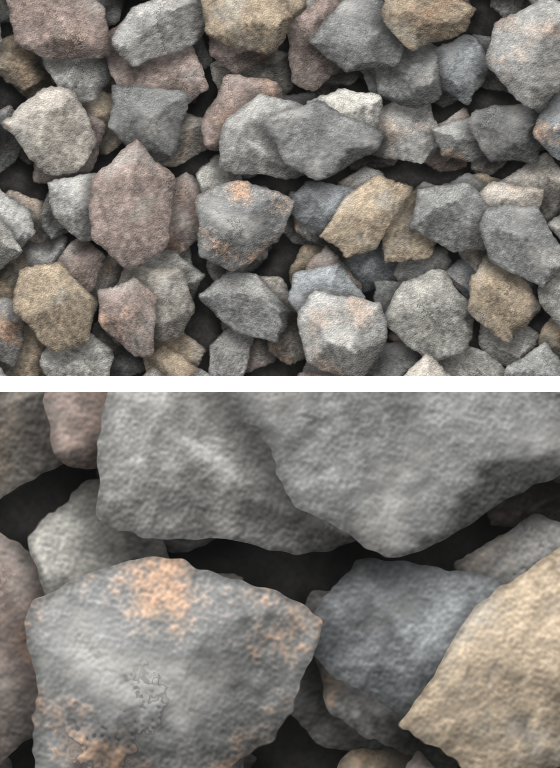
Top: the whole. Bottom: its middle third, enlarged.
A Shadertoy shader for this texture:

```glsl
// A heap of angular crushed stones in grey, tan and rust under soft light from above.

const int   LAYERS = 4;
const int   SIDES = 6;
const vec4  CELL_SIZE = vec4(0.18, 0.205, 0.23, 0.27);   // back layer to front, canvas heights
const vec4  PRESENCE = vec4(1.0, 0.95, 0.85, 0.6);
const vec4  LAYER_LIGHT = vec4(0.82, 0.94, 1.0, 1.04);
const vec3  LIGHT = vec3(-0.22, 0.67, 0.71);
const vec3  GAP = vec3(0.19, 0.185, 0.18);
const vec3  RUST = vec3(0.68, 0.53, 0.42);
const vec3  PALE = vec3(0.72, 0.71, 0.68);
const float HAZE = 0.035;
const float AMBIENT = 0.53;
const float DIFFUSE = 0.76;
const float SHADOW_STRENGTH = 0.55;
const float SHADOW_DROP = 0.12;
const float CORNER_SHARPNESS = 32.0;
const float FACET_SHARPNESS = 42.0;
const float GRAIN_SCALE = 14.0;
const float GRAIN_CONTRAST = 0.48;
const float BUMP_STRENGTH = 0.62;

const vec3 STONE_COLOURS[8] = vec3[8](
    vec3(0.51, 0.52, 0.525), vec3(0.58, 0.575, 0.56),
    vec3(0.62, 0.595, 0.56), vec3(0.45, 0.45, 0.445),
    vec3(0.67, 0.66, 0.63), vec3(0.59, 0.53, 0.50),
    vec3(0.56, 0.56, 0.55), vec3(0.64, 0.58, 0.50));

vec3 hash(vec2 p) {
    vec3 h = fract(p.xyx * vec3(0.1031, 0.1030, 0.0973));
    h += dot(h, h.yxz + 33.33);
    return fract((h.xxy + h.yzz) * h.zyx);
}

float corner(vec2 cell, vec2 f, vec2 o) {
    return dot(hash(cell + o).xy * 2.0 - 1.0, f - o);
}

// Gradient noise, roughly -0.7 to 0.7
float noise(vec2 p) {
    vec2 i = floor(p), f = p - i;
    vec2 u = f * f * f * (f * (f * 6.0 - 15.0) + 10.0);
    return mix(mix(corner(i, f, vec2(0, 0)), corner(i, f, vec2(1, 0)), u.x),
               mix(corner(i, f, vec2(0, 1)), corner(i, f, vec2(1, 1)), u.x), u.y);
}

vec2 noise2(vec2 p) {
    return vec2(noise(p), noise(p + 31.7));
}

// Rough mineral grain with strong fine octaves
float grain(vec2 p) {
    float sum = 0.0, amp = 0.42;
    p *= GRAIN_SCALE;
    for (int i = 0; i < 5; i++) {
        sum += amp * noise(p);
        p = mat2(1.6, 1.2, -1.2, 1.6) * p + 7.3;
        amp *= 0.92;
    }
    return sum;
}

// Mineral colour with stains, speckle and seams, lit by the facet normal
vec3 stoneSurface(vec2 p, vec2 slope, vec3 rnd, float edge) {
    vec2 s = p + rnd.xy * 40.0;
    float g = grain(s);
    float bump = g - grain(s + LIGHT.xy * 0.003);
    float stain = noise(s * 11.0) + 0.6 * g;

    vec3 albedo = STONE_COLOURS[int(rnd.x * 7.99)];
    albedo = mix(albedo, RUST, smoothstep(0.0, 0.4, stain) * smoothstep(0.5, 1.0, rnd.y) * 0.7);
    albedo = mix(albedo, PALE, smoothstep(0.05, 0.45, -stain) * 0.5);
    albedo *= 0.88 + 0.26 * rnd.z + GRAIN_CONTRAST * g;

    float seam = abs(noise(s * 7.0 + 5.0) + 0.3 * g);
    float crack = (1.0 - smoothstep(0.0, 0.03, seam)) * smoothstep(0.1, 0.35, noise(s * 6.0 + 19.0));
    vec3 normal = normalize(vec3(slope, 1.0));
    float light = AMBIENT + DIFFUSE * max(dot(normal, LIGHT), 0.0) + BUMP_STRENGTH * bump;
    light *= mix(0.8, 1.0, smoothstep(0.0, 0.08, -edge)) * (1.0 - 0.2 * crack);
    return albedo * max(light, 0.15);
}

// Paints one stone and its shadow over the colour already there
void paintStone(inout vec3 colour, vec2 p, vec2 id, float cell, float light, float pixel) {
    vec3 place = hash(id), form = hash(id + 17.3), tint = hash(id + 41.7);
    float size = cell * mix(0.5, 0.68, form.x);
    float angle = (form.y - 0.5) * 2.4;
    vec2 stretch = vec2(1.0, mix(0.6, 0.95, form.z));
    float c = cos(angle), s = sin(angle);
    mat2 turn = mat2(c, -s, s, c);
    vec2 q = turn * (p - (place.xy - 0.5) * 0.5 * cell) / (size * stretch);
    if (dot(q, q) > 3.6) return;

    vec2 lump = noise2(q * 2.3 + tint.xy * 50.0);
    vec2 chip = noise2(q * 9.0 + tint.yz * 50.0);
    q += 0.1 * lump + 0.035 * chip;
    vec2 drop = turn * vec2(0.0, SHADOW_DROP) / stretch;

    // Flat top, then side planes that give both the outline and the facets
    vec2 tilt = (tint.xy - 0.5) * 0.9;
    float weight = exp(-FACET_SHARPNESS * max(0.42 - dot(q, tilt), -1.0));
    vec2 slope = tilt * weight;
    float outline = 0.0, shade = 0.0;
    for (int i = 0; i < SIDES; i++) {
        vec3 r = hash(id * 1.7 + float(i) * 9.1 + 3.0);
        float a = (float(i) + (r.x - 0.5) * 0.62) * 6.2832 / float(SIDES);
        vec2 dir = vec2(cos(a), sin(a));
        float d = dot(q, dir) - mix(0.64, 0.94, r.y);
        float steep = mix(0.3, 1.6, r.z);
        outline += exp(CORNER_SHARPNESS * d);
        shade += exp(CORNER_SHARPNESS * (d + dot(drop, dir)));
        float w = exp(-FACET_SHARPNESS * max(-steep * d, -1.0));
        slope += steep * dir * w;
        weight += w;
    }
    float edge = log(outline) / CORNER_SHARPNESS;
    float shadow = 1.0 - smoothstep(-0.1, 0.32, log(shade) / CORNER_SHARPNESS);
    colour *= 1.0 - SHADOW_STRENGTH * shadow;

    float soft = 0.8 * pixel / (size * stretch.y);
    float cover = 1.0 - smoothstep(-soft, soft, edge);
    if (cover > 0.0) {
        slope = (slope / weight + 0.4 * lump + 0.55 * chip) * turn;
        colour = mix(colour, light * stoneSurface(p, slope, tint, edge), cover);
    }
}

void mainImage(out vec4 fragColor, in vec2 fragCoord) {
    float pixel = 1.0 / iResolution.y;
    vec2 uv = fragCoord * pixel;
    vec3 colour = GAP * (1.0 + 0.6 * grain(uv));

    // Back layer first; in each layer the lower rows lie in front
    for (int k = 0; k < LAYERS; k++) {
        float cell = CELL_SIZE[k];
        vec2 grid = uv / cell + float(k) * 0.37;
        for (int j = 1; j >= -1; j--)
        for (int i = -1; i <= 1; i++) {
            vec2 home = floor(grid) + vec2(i, j);
            vec2 id = home + float(k) * 37.0 + 11.0;
            if (hash(id + 71.9).x < PRESENCE[k])
                paintStone(colour, (grid - home - 0.5) * cell, id, cell, LAYER_LIGHT[k], pixel);
        }
    }
    colour = mix(colour, vec3(1.0), HAZE);
    fragColor = vec4(clamp(colour, 0.0, 1.0), 1.0);
}
```
